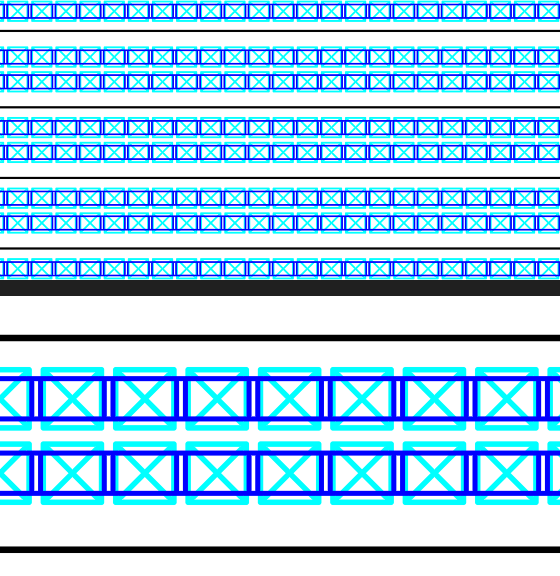
Top: the whole. Bottom: its middle third, enlarged.
A WebGL 1 fragment shader for this pattern:

```glsl
precision highp float;
// Horizontal bands of crossed cyan squares threaded by blue ladder rails.
// Rows repeat in pairs, with a black rule between pairs; the shapes are
// stroked distance functions in a space 384 units tall.
uniform vec2 u_resolution;

const float HEIGHT = 384.0;
const float CELL_WIDTH = 33.1;
const float FIRST_CELL_X = 24.3;
const float GROUP_PERIOD = 96.8;
const float ROW_OFFSET = 17.0;
const float RULE_DROP = 52.0;
const float TOP_RULE_RAISE = 8.0;

const vec3 WHITE = vec3(1.0);
const vec3 CYAN = vec3(0.0, 1.0, 1.0);
const vec3 BLUE = vec3(0.0, 0.0, 1.0);
const vec3 BLACK = vec3(0.0);

// Coverage of a line from the distance to its centre.
float stroke(float dist, float width, float soft) {
  return 1.0 - smoothstep(-0.5 * soft, 0.5 * soft, abs(dist) - 0.5 * width);
}

float boxDistance(vec2 p, vec2 halfSize) {
  vec2 d = abs(p) - halfSize;
  return length(max(d, 0.0)) + min(max(d.x, d.y), 0.0);
}

// Offset to the nearest point of a regular series.
float repeatCentered(float x, float period) {
  return mod(x + 0.5 * period, period) - 0.5 * period;
}

// Square outline with both diagonals.
float crossedSquare(vec2 p, float halfSize, float width, float soft) {
  float frame = stroke(boxDistance(p, vec2(halfSize)), width, soft);
  float diagonal = abs(abs(p.x) - abs(p.y)) * 0.7071;
  float inside = 1.0 - step(halfSize, max(abs(p.x), abs(p.y)));
  return max(frame, stroke(diagonal, width, soft) * inside);
}

// Two rails joined by a double post on each cell boundary.
float ladder(vec2 p, float railY, float width, float soft) {
  float rails = stroke(abs(p.y) - railY, width, soft);
  float fromEdge = 0.5 * CELL_WIDTH - abs(p.x);
  float posts = stroke(fromEdge - 2.0, width, soft);
  float inside = 1.0 - smoothstep(railY, railY + soft, abs(p.y));
  return max(rails, posts * inside);
}

void main() {
  float unitsPerPixel = HEIGHT / u_resolution.y;
  float soft = 1.2 * unitsPerPixel;
  vec2 p = gl_FragCoord.xy * unitsPerPixel;
  float y = p.y - 0.5 * HEIGHT;

  // Cell coordinates within a pair of rows
  float pairY = repeatCentered(y, GROUP_PERIOD);
  vec2 cell = vec2(repeatCentered(p.x - FIRST_CELL_X, CELL_WIDTH),
                   abs(pairY) - ROW_OFFSET);

  // Squares first, rails over them
  vec3 color = WHITE;
  color = mix(color, CYAN, crossedSquare(cell, 13.3, 2.5, soft));
  color = mix(color, BLUE, ladder(cell, 9.2, 2.3, soft));

  // Rules between pairs; the topmost one sits higher
  float group = floor((y + RULE_DROP) / GROUP_PERIOD + 0.5);
  float ruleY = group * GROUP_PERIOD - RULE_DROP
              + TOP_RULE_RAISE * step(1.5, group);
  color = mix(color, BLACK, stroke(y - ruleY, 3.0, soft));

  gl_FragColor = vec4(color, 1.0);
}
```
